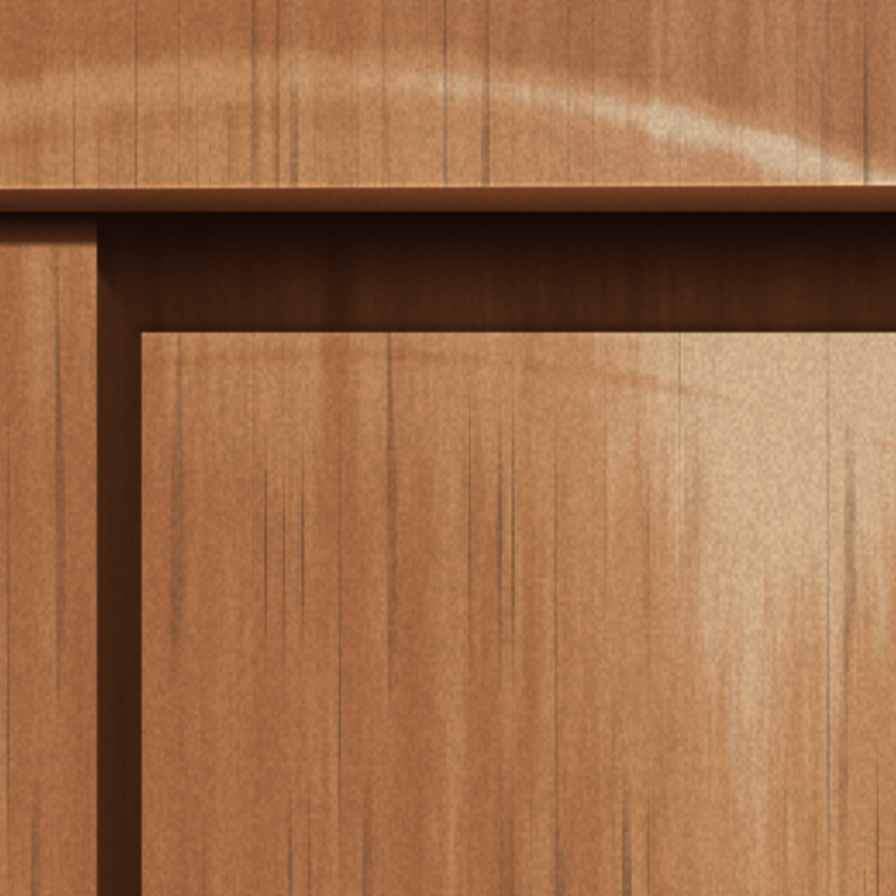
Reproduce this texture procedurally as a WebGL 1 fragment shader.

```glsl
precision highp float;
uniform vec2 u_resolution;

// Layout, in canvas units
const float RAIL_BOTTOM = 0.791;
const float LIP_BOTTOM = 0.764;
const float STILE_TOP = 0.727;
const float STILE_RIGHT = 0.108;
const float PANEL_LEFT = 0.158;
const float PANEL_TOP = 0.629;
const float MITRE_TOP = 0.700;
const float EDGE_SOFTNESS = 0.0022;
// Wood tones
const vec3 WOOD_DEEP = vec3(0.53, 0.31, 0.18);
const vec3 WOOD_MID = vec3(0.64, 0.41, 0.26);
const vec3 WOOD_TAN = vec3(0.73, 0.52, 0.35);
const vec3 WOOD_PALE = vec3(0.81, 0.68, 0.54);
const vec3 SHADE_BLACK = vec3(0.085, 0.038, 0.018);
const vec3 SHADE_BROWN = vec3(0.285, 0.155, 0.085);
const vec3 LIP_COLOR = vec3(0.37, 0.20, 0.11);
const float GRAIN_STRENGTH = 0.46;
const float SPECKLE_STRENGTH = 0.10;

float hash(vec2 p) {
  vec3 q = fract(vec3(p.xyx) * 0.1031);
  q += dot(q, q.yzx + 33.33);
  return fract((q.x + q.y) * q.z);
}
float noise(vec2 p) {
  vec2 i = floor(p), f = fract(p);
  f = f * f * (3.0 - 2.0 * f);
  return mix(mix(hash(i), hash(i + vec2(1.0, 0.0)), f.x),
             mix(hash(i + vec2(0.0, 1.0)), hash(i + 1.0), f.x), f.y);
}
// Coverage rising from 0 to 1 as v passes the edge
float above(float v, float edge) {
  return smoothstep(edge - EDGE_SOFTNESS, edge + EDGE_SOFTNESS, v);
}
float bell(float d, float width) { return exp(-d * d / (width * width)); }

// Vertical fibres, centred on zero
float fibres(vec2 p) {
  float sum = 0.0, weight = 0.40;
  vec2 scale = vec2(24.0, 1.3);
  for (int i = 0; i < 4; i++) {
    sum += weight * (noise(p * scale + float(i) * 17.3) - 0.5);
    scale *= vec2(2.1, 2.4);
    weight *= 0.78;
  }
  return sum;
}
// Toned wood with sparse dark pores along the grain
vec3 wood(vec2 p, float light) {
  float t = light + GRAIN_STRENGTH * fibres(p);
  vec3 c = mix(WOOD_DEEP, WOOD_MID, smoothstep(0.0, 0.33, t));
  c = mix(c, WOOD_TAN, smoothstep(0.33, 0.66, t));
  c = mix(c, WOOD_PALE, smoothstep(0.66, 1.0, t));
  float pores = smoothstep(0.70, 0.98, noise(vec2(p.x * 145.0, p.y * 2.5 + 8.0)));
  pores *= noise(p * vec2(30.0, 5.0));
  float speckle = noise(p * vec2(260.0, 190.0)) - 0.5;
  return c * (1.0 + SPECKLE_STRENGTH * speckle - 0.24 * pores);
}
// Top rail lit by a curved reflection
vec3 rail(vec2 p) {
  float d = p.y - 0.919 + 0.29 * (p.x - 0.33) * (p.x - 0.33);
  float right = smoothstep(0.25, 0.85, p.x);
  float light = 0.34 + 0.12 * right;
  light += (0.20 + 0.06 * right) * (1.0 - smoothstep(-0.02, 0.04, d));
  light += (0.17 + 0.18 * right) * bell(d, 0.024);
  light -= 0.08 * bell(d + 0.045, 0.018) * (1.0 - right);
  return wood(p, light) + vec3(0.0, 0.015, 0.03) * right;
}
// Recessed panel with a pale glow at the upper right
vec3 panel(vec2 p) {
  float arc = 0.604 - 0.27 * (p.x - 0.38) * (p.x - 0.38);
  float light = 0.36 + 0.24 * smoothstep(0.35, 0.9, p.x);
  light += 0.36 * bell(length((p - vec2(0.91, 0.50)) * vec2(1.0, 1.1)), 0.30);
  light += 0.14 * smoothstep(0.38, PANEL_TOP, p.y);
  light -= 0.10 * bell(p.y - arc, 0.008);
  light += 0.12 * bell(p.y - PANEL_TOP, 0.006);
  light -= 0.12 * bell(p.x - PANEL_LEFT, 0.016);
  return wood(p, light);
}
// Shadowed underside above the panel
vec3 soffit(vec2 p) {
  float depth = (LIP_BOTTOM - p.y) / (LIP_BOTTOM - PANEL_TOP);
  float lit = smoothstep(-0.05, 0.85, depth) * (0.72 + 0.28 * smoothstep(0.12, 0.6, p.x));
  lit *= 1.0 - 0.35 * smoothstep(0.88, 1.0, depth);
  return mix(SHADE_BLACK, SHADE_BROWN, lit * (0.95 + 0.6 * fibres(p)));
}

void main() {
  vec2 p = gl_FragCoord.xy / u_resolution;
  // Recess: underside, mitred side wall, then panel
  vec3 color = soffit(p);
  float across = (p.x - STILE_RIGHT) / (PANEL_LEFT - STILE_RIGHT);
  float mitre = mix(MITRE_TOP, PANEL_TOP, across);
  float inPanel = above(p.x, PANEL_LEFT);
  vec3 side = SHADE_BROWN * (0.96 - 0.2 * across) * (1.0 + 0.3 * fibres(p));
  float sideMask = (1.0 - smoothstep(mitre - 0.008, mitre + 0.008, p.y)) * (1.0 - inPanel);
  color = mix(color, side, sideMask);
  color = mix(color, panel(p), inPanel * (1.0 - above(p.y, PANEL_TOP)));
  // Left stile and the shadow over its top
  vec3 stile = wood(p + vec2(0.37, 0.0), 0.36 + 0.10 * smoothstep(0.45, 0.72, p.y));
  vec3 shadow = mix(SHADE_BROWN, SHADE_BLACK, smoothstep(STILE_TOP, LIP_BOTTOM, p.y));
  stile = mix(stile, shadow, smoothstep(STILE_TOP - 0.006, STILE_TOP + 0.006, p.y));
  color = mix(color, stile, 1.0 - above(p.x, STILE_RIGHT));
  // Overhanging lip and rail, tilted slightly
  float lipTop = RAIL_BOTTOM + 0.004 * (p.x - 0.5);
  vec3 lip = LIP_COLOR * mix(0.75, 1.1, smoothstep(LIP_BOTTOM, lipTop, p.y));
  lip *= 0.9 + 0.2 * smoothstep(0.0, 0.6, p.x);
  color = mix(color, lip, above(p.y, LIP_BOTTOM));
  color = mix(color, rail(p), above(p.y, lipTop));
  color += vec3(0.10, 0.08, 0.05) * bell(p.y - lipTop - 0.002, 0.003);
  color *= 1.0 + 0.07 * (noise(p * 230.0) - 0.5);
  gl_FragColor = vec4(clamp(color, 0.0, 1.0), 1.0);
}
```
